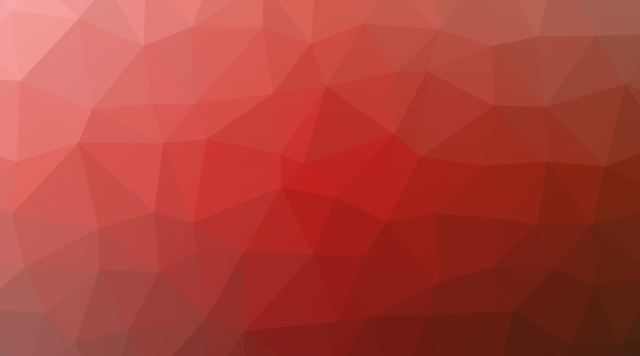
Write a Shadertoy shader that draws this background.

```glsl
// Low-poly mesh of triangles, pink at top left, red at the middle, dark brown at bottom right.

const vec2 CELLS = vec2(11.0, 6.0);

float cross2(vec2 a, vec2 b) { return a.x * b.y - a.y * b.x; }

vec2 hash2(vec2 p) {
    vec2 h = vec2(dot(p, vec2(127.1, 311.7)), dot(p, vec2(269.5, 183.3)));
    return fract(sin(h) * 43758.55);
}

// One mesh vertex per cell, scattered inside it; y runs downwards
vec2 vertexOf(vec2 cell) {
    vec2 offset = mix(vec2(0.18), vec2(0.85), hash2(cell));
    // Corners of the vivid focal facet
    if (cell == vec2(4, 3)) offset = vec2(0.83, 0.15);
    if (cell == vec2(5, 3)) offset = vec2(0.77, 0.33);
    if (cell == vec2(5, 2)) offset = vec2(0.21, 0.76);
    if (cell == vec2(6, 2)) offset = vec2(0.78, 0.26);
    return cell + offset;
}

// Blend through three stops at 0, 0.5 and 1
vec3 ramp(vec3 start, vec3 middle, vec3 end, float t) {
    return t < 0.5 ? mix(start, middle, 2.0 * t) : mix(middle, end, 2.0 * t - 1.0);
}

// Smooth colour field under the mesh
vec3 fieldColour(vec2 gridPos) {
    vec2 t = clamp(gridPos / CELLS, 0.0, 1.0);
    vec3 top = ramp(vec3(0.96, 0.66, 0.66), vec3(0.83, 0.36, 0.31), vec3(0.62, 0.38, 0.32), t.x);
    vec3 middle = ramp(vec3(0.88, 0.42, 0.39), vec3(0.75, 0.12, 0.11), vec3(0.50, 0.15, 0.07), t.x);
    vec3 bottom = ramp(vec3(0.61, 0.38, 0.36), vec3(0.49, 0.10, 0.08), vec3(0.26, 0.125, 0.06), t.x);
    return ramp(top, middle, bottom, t.y);
}

// Signed distance to the line a-b, positive on the inner side
float edgeDistance(vec2 p, vec2 a, vec2 b) {
    return cross2(b - a, p - a) / length(b - a);
}

// Colour weighted by coverage, with the coverage in alpha
vec4 facet(vec2 p, vec2 a, vec2 b, vec2 c, float pixel) {
    float inside = min(edgeDistance(p, a, b), min(edgeDistance(p, b, c), edgeDistance(p, c, a)));
    float coverage = clamp(inside / pixel + 0.5, 0.0, 1.0);
    vec2 centre = (a + b + c) / 3.0;
    float shade = 1.0 + 0.06 * (hash2(centre).x - 0.5);
    return vec4(fieldColour(mix(p, centre, 0.85)) * shade, 1.0) * coverage;
}

void mainImage(out vec4 fragColor, in vec2 fragCoord) {
    vec2 uv = fragCoord / iResolution.xy;
    vec2 p = vec2(uv.x, 1.0 - uv.y) * CELLS;
    float pixel = CELLS.y / iResolution.y;
    vec4 sum = vec4(0.0);

    // The four quads that can cover this cell
    for (int j = -1; j <= 0; j++)
    for (int i = -1; i <= 0; i++) {
        vec2 cell = floor(p) + vec2(i, j);
        vec2 a = vertexOf(cell);
        vec2 b = vertexOf(cell + vec2(1, 0));
        vec2 c = vertexOf(cell + vec2(1, 1));
        vec2 d = vertexOf(cell + vec2(0, 1));

        // Delaunay diagonal: opposite angles must not exceed a half turn
        float sinSum = cross2(c - b, a - b) * dot(a - d, c - d)
                     + dot(c - b, a - b) * cross2(a - d, c - d);
        if (sinSum < 0.0) {
            vec2 first = a;
            a = b; b = c; c = d; d = first;
        }
        sum += facet(p, a, b, c, pixel) + facet(p, a, c, d, pixel);
    }
    fragColor = vec4(sum.rgb / max(sum.a, 0.0001), 1.0);
}
```
